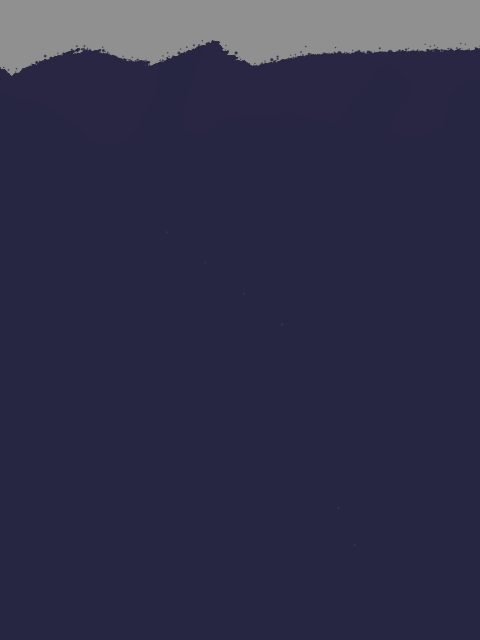
Reproduce this background procedurally as a Shadertoy shader.

```glsl
// A deep indigo field of dry paint under a flat grey strip at the top.
// The torn rim is a sum of linear ramps, roughened by slanted gradient noise
// and sprinkled with flecks; a few faint specks lie in the field.

const vec3 PAPER = vec3(0.565);
const vec3 INK = vec3(0.153, 0.150, 0.259);
const vec3 WARM_TINT = vec3(0.008, -0.001, 0.005);
const vec3 SPECK_GLOW = vec3(0.065);
const float FINE_TEAR = 0.0045;    // rim roughness, in canvas heights
const float STREAK_TEAR = 0.011;   // extra roughness on the left strokes
const float FLECK_CELL = 0.0065;
const float FLECK_REACH = 0.013;
const float SPECK_RADIUS = 0.0016;

float hash(vec2 p) {
    vec3 q = fract(vec3(p.xyx) * 0.1031);
    q += dot(q, q.yzx + 33.33);
    return fract((q.x + q.y) * q.z);
}

vec2 gradientAt(vec2 cell) {
    float angle = 6.2832 * hash(cell);
    return vec2(cos(angle), sin(angle));
}

float gradientNoise(vec2 p) {
    vec2 i = floor(p), f = fract(p);
    vec2 u = f * f * f * (f * (f * 6.0 - 15.0) + 10.0);
    vec2 e = vec2(1.0, 0.0);
    float low = mix(dot(gradientAt(i), f),
                    dot(gradientAt(i + e.xy), f - e.xy), u.x);
    float high = mix(dot(gradientAt(i + e.yx), f - e.yx),
                     dot(gradientAt(i + e.xx), f - e.xx), u.x);
    return mix(low, high, u.y);
}

float ramp(float x, float from, float to, float rise) {
    return rise * clamp((x - from) / (to - from), 0.0, 1.0);
}

// Height of the rim across the canvas, x from 0 to 1
float rimHeight(float x) {
    float h = 0.895;
    h += ramp(x, 0.000, 0.026, -0.013) + ramp(x, 0.026, 0.055, 0.014);
    h += ramp(x, 0.055, 0.150, 0.025) + ramp(x, 0.210, 0.270, -0.016);
    h += ramp(x, 0.300, 0.320, -0.005) + ramp(x, 0.320, 0.440, 0.035);
    h += ramp(x, 0.450, 0.475, -0.018) + ramp(x, 0.475, 0.527, -0.019);
    h += ramp(x, 0.527, 0.650, 0.018) + ramp(x, 0.650, 1.000, 0.008);
    return h;
}

// Signed distance to the torn rim, positive inside the paint
float tornRim(vec2 p, float x) {
    float brushed = smoothstep(0.12, 0.17, x) * (1.0 - smoothstep(0.19, 0.23, x));
    brushed += smoothstep(0.28, 0.30, x) * (1.0 - smoothstep(0.31, 0.34, x));
    brushed += smoothstep(0.42, 0.45, x) * (1.0 - smoothstep(0.50, 0.54, x));
    vec2 slanted = vec2(p.x + 0.3 * p.y, p.y - 0.3 * p.x);
    float streak = gradientNoise(slanted * vec2(38.0, 190.0));
    float grain = gradientNoise(p * 150.0) + 0.6 * gradientNoise(p * 330.0 + 7.0);
    return rimHeight(x) - p.y + FINE_TEAR * grain + STREAK_TEAR * brushed * streak;
}

// Loose flecks, thinning out above the rim
float flecks(vec2 p, float aspect, float pixel) {
    vec2 home = floor(p / FLECK_CELL);
    float cover = 0.0;
    for (int j = -1; j <= 1; j++)
    for (int i = -1; i <= 1; i++) {
        vec2 cell = home + vec2(i, j);
        vec2 jitter = vec2(hash(cell + 11.0), hash(cell + 37.0));
        vec2 center = (cell + jitter) * FLECK_CELL;
        float above = center.y - rimHeight(center.x / aspect);
        float chance = 0.45 * (1.0 - smoothstep(0.0, FLECK_REACH, above));
        float radius = mix(0.0006, 0.0024, pow(hash(cell + 71.0), 3.0));
        float dot = 1.0 - smoothstep(-pixel, pixel, length(p - center) - radius);
        cover = max(cover, dot * step(hash(cell), chance));
    }
    return cover;
}

// A row of faint specks spaced evenly along a line
float speckRow(vec2 uv, vec2 start, vec2 stride, int count, float aspect, float pixel) {
    float glow = 0.0;
    for (int i = 0; i < count; i++) {
        vec2 away = (uv - start - stride * float(i)) * vec2(aspect, 1.0);
        float strength = 0.4 + 0.6 * hash(vec2(i, count));
        glow += strength * (1.0 - smoothstep(0.0, SPECK_RADIUS + pixel, length(away)));
    }
    return glow;
}

void mainImage(out vec4 fragColor, in vec2 fragCoord) {
    vec2 uv = fragCoord / iResolution.xy;
    vec2 p = fragCoord / iResolution.y;
    float aspect = iResolution.x / iResolution.y;
    float pixel = 1.0 / iResolution.y;

    // Paint field: a trace of warmth below the rim, faint specks lower down
    float warmth = smoothstep(0.72, 0.88, uv.y) * (0.5 + gradientNoise(p * 9.0));
    vec3 paint = INK + WARM_TINT * warmth;
    float specks = speckRow(uv, vec2(0.348, 0.637), vec2(0.080, -0.048), 4, aspect, pixel)
                 + speckRow(uv, vec2(0.705, 0.206), vec2(0.034, -0.058), 2, aspect, pixel);
    paint += SPECK_GLOW * specks;

    // Paint over paper
    float rim = tornRim(p, uv.x);
    float cover = smoothstep(-pixel, pixel, rim);
    cover = max(cover, flecks(p, aspect, pixel));
    fragColor = vec4(mix(PAPER, paint, cover), 1.0);
}
```
